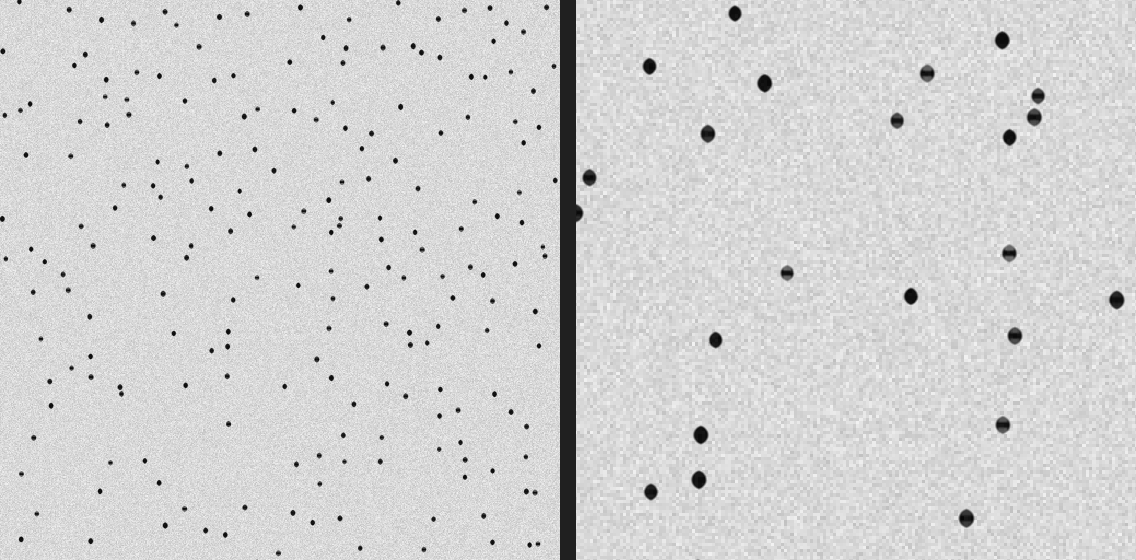
Left: the whole. Right: its middle third, enlarged.
Give the GLSL for this texture, as a Shadertoy shader.

```glsl
const float GRAIN_CELLS = 512.0;    // grain cells across the canvas
const float PAPER_TONE = 0.849;
const float GRAIN_CONTRAST = 0.072;
const float DOT_CELLS = 20.0;       // scatter cells across the canvas
const float DOT_CHANCE = 0.51;
const float DOT_JITTER = 0.92;
const vec2 DOT_RADIUS = vec2(0.0042, 0.0052);
const float INK_TONE = 0.06;
const float WORN_TONE = 0.42;       // grey on the faces of faded dots
const float EDGE_SOFTNESS = 0.0007;

// Integer hash: three independent values in 0..1 per cell
vec3 hash3(vec2 cell, uint seed) {
    uvec3 v = uvec3(uvec2(ivec2(cell) + 4096), seed);
    v = v * 1664525u + 1013904223u;
    v.x += v.y * v.z;
    v.y += v.z * v.x;
    v.z += v.x * v.y;
    v ^= v >> 16u;
    v.x += v.y * v.z;
    v.y += v.z * v.x;
    v.z += v.x * v.y;
    return vec3(v >> 8u) / 16777216.0;
}

// Bell-shaped grain, centred on zero
float grain(vec2 uv) {
    return dot(hash3(floor(uv * GRAIN_CELLS), 7u), vec3(1.0)) - 1.5;
}

// Upright oval with slightly pointed tips; negative inside
float ovalDistance(vec2 p, vec2 radius) {
    vec2 q = abs(p) / radius;
    return (sqrt(pow(q.x, 1.5) + q.y * q.y) - 1.0) * radius.x;
}

// Dark waist between two faces that may be worn to grey
float dotTone(vec2 p, vec2 radius, float wear) {
    vec2 q = abs(p) / radius;
    float face = smoothstep(0.12, 0.5, q.y) * (1.0 - smoothstep(0.4, 1.0, q.x));
    return mix(INK_TONE, WORN_TONE, face * wear);
}

void mainImage(out vec4 fragColor, in vec2 fragCoord) {
    vec2 uv = fragCoord / iResolution.y;
    float speckle = grain(uv);
    float tone = PAPER_TONE + GRAIN_CONTRAST * speckle;
    float soft = max(EDGE_SOFTNESS, 0.6 / iResolution.y);

    // Scattered dots from this cell and its neighbours
    vec2 home = floor(uv * DOT_CELLS);
    for (int y = -1; y <= 1; y++) {
        for (int x = -1; x <= 1; x++) {
            vec2 cell = home + vec2(x, y);
            vec3 place = hash3(cell, 19u);
            if (place.z > DOT_CHANCE) continue;
            vec3 look = hash3(cell, 43u);
            vec2 centre = (cell + 0.5 + (place.xy - 0.5) * DOT_JITTER) / DOT_CELLS;
            vec2 radius = DOT_RADIUS * mix(0.88, 1.06, look.x);
            vec2 p = uv - centre;
            float cover = 1.0 - smoothstep(-soft, soft, ovalDistance(p, radius));
            float ink = dotTone(p, radius, look.y * look.y) + 0.03 * speckle;
            tone = mix(tone, ink, cover);
        }
    }
    fragColor = vec4(vec3(clamp(tone, 0.0, 1.0)), 1.0);
}
```
